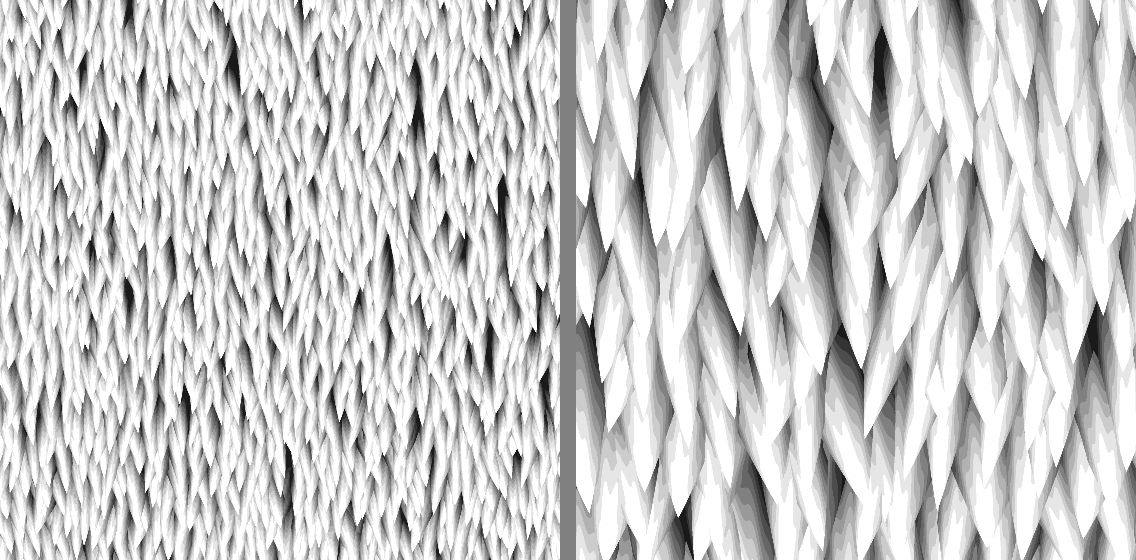
Left: the whole. Right: its middle third, enlarged.
This texture is drawn by a Shadertoy shader. Its source:

```glsl
#define GRID vec2(39.0, 27.0)
#define JITTER 0.75
#define SPIKE_LENGTH 0.065
#define SPIKE_HALF_WIDTH 0.019
#define MAX_TILT 0.27
#define RIDGE_SHIFT 0.15
#define TIP_TONE 1.1
#define EDGE_SHADE 0.85
#define ROOT_SHADE 0.24
#define STREAK 0.05
#define TONE_LEVELS 10.0
#define FILTER_WIDTH 0.5

vec4 hash4(vec2 cell) {
    vec4 p = fract(cell.xyxy * vec4(0.1031, 0.1030, 0.0973, 0.1099));
    p += dot(p, p.wzxy + 33.33);
    return fract((p.xxyz + p.yzzw) * p.zywx);
}

// One downward spike; d is the offset from its tip.
// Returns its height for overlapping (x) and its tone (y).
vec2 spike(vec2 d, vec4 rnd) {
    const vec2 nothing = vec2(-9.0, 0.0);
    float size = mix(0.75, 1.25, rnd.z);
    float along = d.y / (SPIKE_LENGTH * size);
    if (along <= 0.0 || along > 2.1) return nothing;

    float tilt = (rnd.w * 2.0 - 1.0) * MAX_TILT;
    float girth = mix(0.8, 1.2, fract(rnd.z * 7.0 + rnd.w * 3.0));
    float halfWidth = SPIKE_HALF_WIDTH * girth * pow(along, 0.9);
    float across = (d.x - tilt * d.y) / halfWidth;
    if (abs(across) > 1.0) return nothing;

    // The bright ridge sits slightly left of the axis.
    float side = across + RIDGE_SHIFT * (1.0 - across * across);
    float height = 1.0 - along - 0.45 * across * across * along;
    float tone = TIP_TONE - ROOT_SHADE * along * along
                          - EDGE_SHADE * side * side * along;
    tone += STREAK * along * sin(side * 14.0 + rnd.x * 6.28);
    return vec2(height, tone);
}

// Tone of the topmost spike over a jittered, staggered grid.
float coat(vec2 p) {
    vec2 home = floor(p * GRID);
    vec2 top = vec2(-9.0, 0.0);
    for (int j = -5; j <= 1; j++) {
        for (int i = -4; i <= 4; i++) {
            vec2 cell = home + vec2(i, j);
            vec4 rnd = hash4(cell + 71.0);
            float stagger = 0.5 * mod(cell.x, 2.0) - 0.25;
            vec2 scatter = 0.5 + JITTER * (rnd.xy - 0.5);
            vec2 tip = (cell + scatter + vec2(0.0, stagger)) / GRID;
            vec2 candidate = spike(p - tip, rnd);
            if (candidate.x > top.x) top = candidate;
        }
    }
    return top.y;
}

// Lift the deep shadows and split the tone into flat bands.
float bandedTone(float tone) {
    tone = max(tone + 0.2 * max(0.5 - tone, 0.0), 0.14);
    return min(floor(tone * TONE_LEVELS + 0.5) / TONE_LEVELS, 1.0);
}

void mainImage(out vec4 fragColor, in vec2 fragCoord) {
    // Four samples per pixel smooth the edges.
    float tone = 0.0;
    for (int y = 0; y < 2; y++) {
        for (int x = 0; x < 2; x++) {
            vec2 offset = FILTER_WIDTH * (vec2(x, y) - 0.5) * 0.5;
            tone += bandedTone(coat((fragCoord + offset) / iResolution.y));
        }
    }
    fragColor = vec4(vec3(tone * 0.25), 1.0);
}
```
